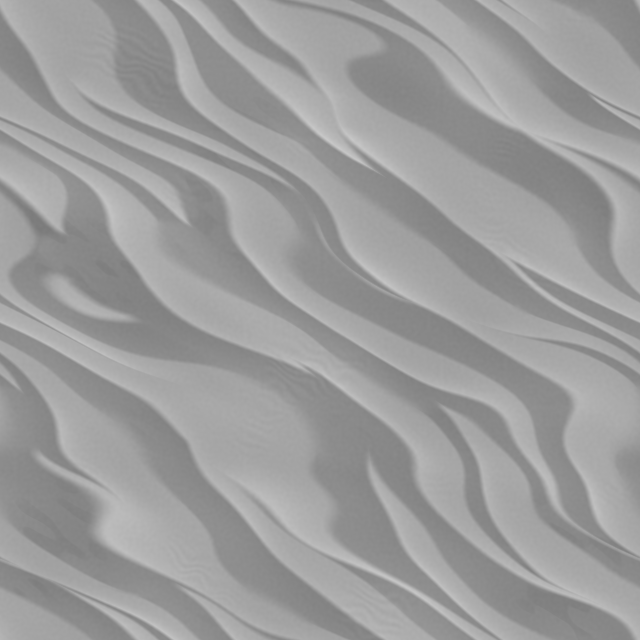
Reproduce this texture procedurally as a WebGL 1 fragment shader.

```glsl
precision highp float;
// Grey sand dunes seen from above: wavy diagonal ridges with a bright crest,
// a lit slope and a shaded slope. Two trains of ridges compete by height, so
// crests fork and merge. All noise lives on a sheared lattice that wraps.

uniform vec2 u_resolution;

#define SHADE_TONE 0.528
#define LIT_TONE 0.645
#define CREST_GLOW 0.085
#define CREST_EDGE 0.07
#define BEND 0.75
#define WOBBLE 0.17
#define WIDTH_VARIATION 0.42
#define RIPPLE_DEPTH 0.012
#define GRAIN_DEPTH 0.010

const float TAU = 6.2831853;

float hash(vec2 p) {
  vec3 q = fract(p.xyx * 0.1031);
  q += dot(q, q.yzx + 33.33);
  return fract((q.x + q.y) * q.z);
}

// Dot product of a random lattice gradient with the offset from its corner.
float corner(vec2 cell, vec2 offset, vec2 period, float seed) {
  vec2 id = mod(cell, period) + seed * 17.0;
  vec2 gradient = vec2(hash(id), hash(id + 271.3)) * 2.0 - 1.0;
  return dot(gradient, offset);
}

// Gradient noise, roughly -1 to 1, repeating once per unit of p.
float noise(vec2 p, vec2 period, float seed) {
  p *= period;
  vec2 i = floor(p);
  vec2 f = p - i;
  vec2 u = f * f * f * (f * (f * 6.0 - 15.0) + 10.0);
  vec2 e = vec2(1.0, 0.0);
  float low = mix(corner(i, f, period, seed),
                  corner(i + e.xy, f - e.xy, period, seed), u.x);
  float high = mix(corner(i + e.yx, f - e.yx, period, seed),
                   corner(i + e.xx, f - e.xx, period, seed), u.x);
  return 1.6 * mix(low, high, u.y);
}

// One train of ridges: x is height, y is tone, z is how lit the slope is.
// The crest lies at whole phases; the lit slope ends at the given width.
vec3 dune(float phase, float width, float softness, float glow) {
  float t = fract(phase);
  float height = t < width ? 1.0 - t / width : (t - width) / (1.0 - width);
  float edge = smoothstep(1.0 - CREST_EDGE, 1.0, t);
  float lit = 1.0 - smoothstep(width - softness, width + softness, t);
  lit = max(lit, edge);
  float crest = max(exp(-9.0 * t), edge);
  float shade = SHADE_TONE + 0.035 * (1.0 - smoothstep(width, 1.0, t));
  return vec3(height, mix(shade, LIT_TONE, lit) + glow * crest, lit);
}

void main() {
  vec2 uv = gl_FragCoord.xy / u_resolution;
  // Shear with whole numbers: x runs across the ridges, y along them.
  vec2 q = vec2(uv.x + uv.y, uv.y);

  // Shape of the ridges.
  float warp = BEND * noise(q, vec2(2.0, 4.0), 1.0)
             + WOBBLE * noise(q, vec2(6.0, 9.0), 2.0);
  float widthA = 0.5 + WIDTH_VARIATION * noise(q, vec2(5.0, 6.0), 3.0);
  float widthB = 0.5 + WIDTH_VARIATION * noise(q, vec2(4.0, 6.0), 4.0);
  float softness = 0.10 + 0.10 * noise(q, vec2(4.0, 7.0), 5.0);
  softness = clamp(softness, 0.04, 0.15);
  float glow = CREST_GLOW * (0.75 + 0.8 * noise(q, vec2(5.0, 8.0), 6.0));

  vec3 duneA = dune(5.0 * q.x + warp, clamp(widthA, 0.2, 0.76),
                    softness, max(glow, 0.0));
  float warpB = warp + 0.3 * noise(q, vec2(3.0, 4.0), 7.0);
  vec3 duneB = dune(4.0 * uv.x + 6.0 * uv.y + warpB, clamp(widthB, 0.2, 0.76),
                    softness, max(glow, 0.0));

  // The higher train wins; a slow bias lets each rule its own regions.
  float bias = 0.12 + 1.3 * noise(q, vec2(3.0, 4.0), 8.0);
  float pick = smoothstep(-0.13, 0.13, duneA.x - duneB.x + bias);
  vec3 sand = mix(duneB, duneA, pick);
  float tone = sand.y;

  // Broad drifts of tone and faint streaks along the slopes.
  tone += 0.035 * noise(q, vec2(5.0, 5.0), 9.0);
  tone += 0.012 * noise(q, vec2(14.0, 10.0), 10.0);

  // Patches of fine ripples.
  float patchMask = smoothstep(0.25, 0.6, noise(uv, vec2(6.0), 11.0));
  float rippleBend = 1.2 * noise(uv, vec2(22.0), 12.0);
  float ripple = sin(TAU * (30.0 * uv.x + 62.0 * uv.y + rippleBend));
  tone += RIPPLE_DEPTH * patchMask * ripple;

  // Darker pebbled ground in some of the shaded hollows.
  float ground = smoothstep(0.1, 0.45, noise(uv, vec2(4.0), 13.0));
  float pebbles = smoothstep(0.05, 0.25, noise(q, vec2(30.0, 24.0), 14.0));
  tone -= 0.022 * ground * pebbles * (1.0 - sand.z);

  // Fine grain.
  tone += GRAIN_DEPTH * noise(uv, vec2(150.0), 15.0);

  gl_FragColor = vec4(vec3(tone), 1.0);
}
```
